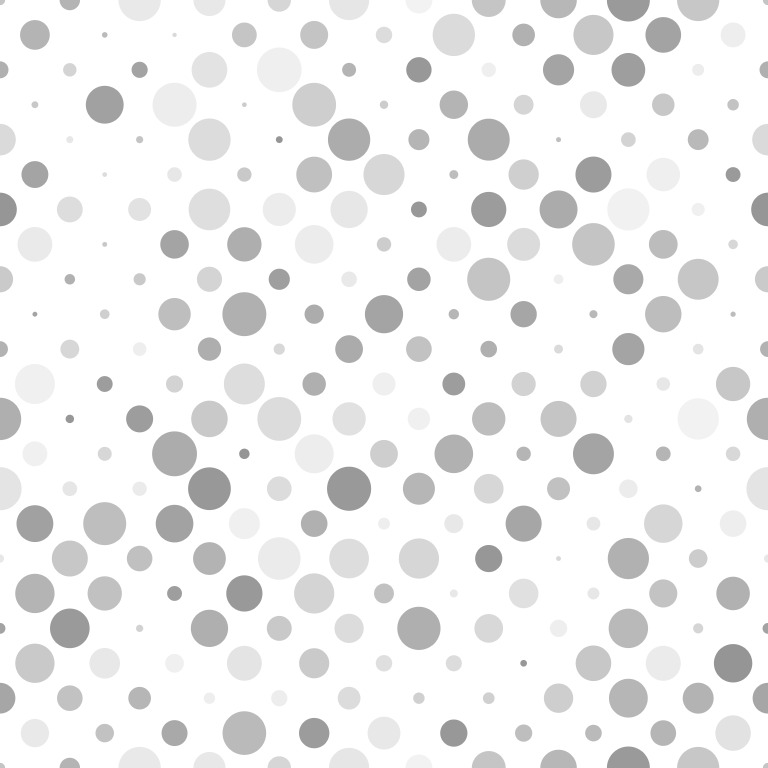
Write a three.js fragment shader that draws this pattern.

```glsl
#define COLUMNS 11.0      // whole number of repeats across the tile
#define RADIUS_MIN 0.03   // in units of the lattice spacing
#define RADIUS_MAX 0.322
#define RADIUS_BIAS 0.9   // below 1 favours larger dots
#define GRAY_DARK 0.585
#define GRAY_LIGHT 0.95
#define GRAY_BIAS 0.9     // below 1 favours lighter dots
#define SEED vec2(23.0, 71.0)

varying vec2 vUv;

// Two independent random values per lattice point
vec2 hash22(vec2 p) {
  vec3 h = fract(p.xyx * vec3(0.1031, 0.1030, 0.0973));
  h += dot(h, h.yzx + 33.33);
  return fract((h.xx + h.yz) * h.zy);
}

// Lays one square lattice of dots, shifted by offset, over the base colour
vec3 addDots(vec3 base, vec2 position, float offset, float pixel) {
  vec2 local = position - offset;
  vec2 cell = floor(local + 0.5);
  vec2 id = mod(cell, COLUMNS);  // wraps so that the tile is seamless
  vec2 random = hash22(id * 7.0 + SEED + offset * 358.0);

  float radius = mix(RADIUS_MIN, RADIUS_MAX, pow(random.x, RADIUS_BIAS));
  float gray = mix(GRAY_DARK, GRAY_LIGHT, pow(random.y, GRAY_BIAS));
  float coverage = clamp(0.5 + (radius - length(local - cell)) / pixel, 0.0, 1.0);
  return mix(base, vec3(gray), coverage);
}

void main() {
  vec2 position = vUv * COLUMNS;
  float pixel = max(fwidth(position.x), 0.0001);

  // Two interleaved lattices form the staggered rows
  vec3 color = vec3(1.0);
  color = addDots(color, position, 0.0, pixel);
  color = addDots(color, position, 0.5, pixel);
  gl_FragColor = vec4(color, 1.0);
}
```
